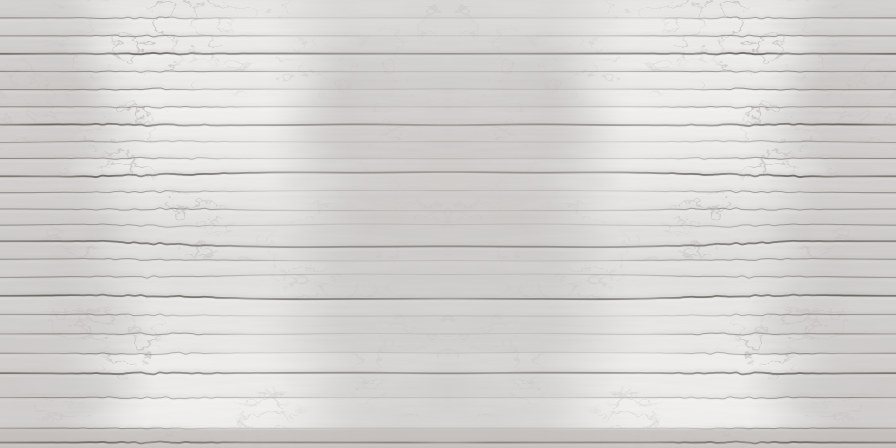
Write a WebGL 2 fragment shader that draws this texture.

```glsl
#version 300 es
precision highp float;

uniform vec2 u_resolution;
out vec4 fragColor;

const float SEAMS = 24.0;
const vec3 BASE = vec3(0.805, 0.795, 0.787);
const vec3 PALE = vec3(0.855, 0.850, 0.843);
const vec3 SHEEN = vec3(0.930, 0.927, 0.922);
const vec3 SHADE = vec3(0.735, 0.715, 0.700);
const vec3 GAP = vec3(0.45, 0.435, 0.42);

float hash(vec2 p) {
  return fract(sin(dot(p, vec2(127.1, 311.7))) * 43758.5453);
}

float noise(vec2 p) {
  vec2 i = floor(p), f = fract(p);
  f = f * f * (3.0 - 2.0 * f);
  return mix(mix(hash(i), hash(i + vec2(1, 0)), f.x),
             mix(hash(i + vec2(0, 1)), hash(i + vec2(1, 1)), f.x), f.y);
}

float fbm(vec2 p) {
  float sum = 0.0, gain = 0.5;
  for (int i = 0; i < 4; i++) {
    sum += gain * noise(p);
    p = p * 2.03 + 17.3;
    gain *= 0.5;
  }
  return sum / 0.9375;
}

float bump(float x, float center, float width) {
  float t = (x - center) / width;
  return exp(-t * t);
}

// Depth of a seam below the top edge; spacing tightens, then opens near the foot
float seamDepth(float k) {
  return (k + 1.04 * bump(k, 23.3, 1.2) - 0.52 * bump(k, 15.5, 5.5)) / (SEAMS + 1.0);
}

// Slow sag toward the middle plus a ragged edge where the paint is worn
float seamWarp(float x, float k, float wear) {
  float sag = (hash(vec2(k, 4.0)) - 0.5) * 0.022 * bump(k, 13.5, 5.0);
  float wave = (noise(vec2(x * 5.0, k * 7.3)) - 0.5) * 0.006;
  float ragged = (noise(vec2(x * 70.0, k * 3.1)) - 0.5) * 0.006 * wear;
  return sag * (1.0 - smoothstep(0.25, 0.8, x)) + wave * bump(k, 13.0, 7.0) + ragged;
}

float stroke(float dist, float halfWidth, float pixel) {
  float cover = clamp((halfWidth - abs(dist)) / pixel + 0.5, 0.0, 1.0);
  return cover * min(1.0, 2.0 * halfWidth / pixel + 0.25);
}

// Bright vertical reflection on either side of the middle
float sheenBand(vec2 q, float board) {
  float drift = (fbm(q * vec2(4.0, 7.0)) - 0.5) * 0.16;
  float step1 = (hash(vec2(board, 9.0)) - 0.5) * 0.07;
  float inner = smoothstep(0.20, 0.43, q.x + drift * 0.7);
  float outer = 1.0 - smoothstep(0.64, 0.83, q.x + drift + step1);
  float strength = 0.80 + 0.20 * cos(6.2832 * (q.y - 0.23) / 0.66);
  return inner * outer * strength;
}

void main() {
  // Mirrored about the middle: x runs 0 to 1 outward, y runs down
  vec2 uv = gl_FragCoord.xy / u_resolution;
  vec2 q = vec2(abs(uv.x - 0.5) * 2.0, 1.0 - uv.y);
  float pixel = 1.0 / u_resolution.y;
  float wear = bump(q.x, 0.66, 0.14);

  // Seams between boards, every third or fourth one heavier
  float board = 0.0, gap = 0.0, lip = 0.0, shadow = 0.0;
  for (float k = 1.0; k <= SEAMS; k++) {
    float dist = q.y - seamDepth(k) - seamWarp(q.x, k, wear);
    float heavy = 1.0 - step(1.0, mod(k + 0.5, 3.5));
    float fade = smoothstep(0.25, 0.80, q.x + 0.25 * (hash(vec2(k, 2.0)) - 0.5));
    float ink = mix(mix(0.18, 0.62, fade), mix(0.62, 0.92, fade), heavy);
    ink *= 0.70 + 0.5 * noise(vec2(q.x * 9.0, k * 5.7));
    float halfWidth = mix(0.0012, 0.0020, heavy);
    gap = max(gap, ink * stroke(dist, halfWidth, pixel));
    lip = max(lip, ink * bump(dist, 0.006, 0.003));
    shadow = max(shadow, ink * bump(dist, -0.003, 0.006));
    board += smoothstep(-0.5, 0.5, dist / pixel);
  }
  float id = floor(board + 0.5);

  // Painted surface: soft light, board tint, fine grain
  float cloud = fbm(q * vec2(3.0, 5.0) + 31.0);
  float light = 0.9 * bump(q.y, 0.0, 0.13) + 0.55 * smoothstep(0.5, 0.85, q.y);
  light *= 1.0 - smoothstep(0.65, 0.9, q.x) * 0.7;
  vec3 color = mix(BASE, PALE, clamp(light + 0.9 * (cloud - 0.38), 0.0, 1.0));
  color = mix(color, SHEEN, sheenBand(q, id));
  color += (hash(vec2(id, 6.0)) - 0.5) * 0.018;
  color += (fbm(q * vec2(12.0, 150.0)) - 0.5) * 0.020;

  // Hairline cracks and smudges in scattered worn patches
  float patches = smoothstep(0.54, 0.72, fbm(q * vec2(7.0, 11.0) + 5.0));
  float vein = bump(fbm(q * vec2(22.0, 34.0)), 0.5, 0.022);
  color = mix(color, SHADE, vein * patches * (0.25 + 0.4 * wear));

  // Shaded foot, then the seams over everything
  color = mix(color, SHADE + 0.03, 0.85 * smoothstep(0.952, 0.962, q.y));
  color += 0.025 * lip;
  color = mix(color, SHADE, 0.28 * shadow);
  color = mix(color, GAP, gap);
  fragColor = vec4(clamp(color, 0.0, 1.0), 1.0);
}
```
